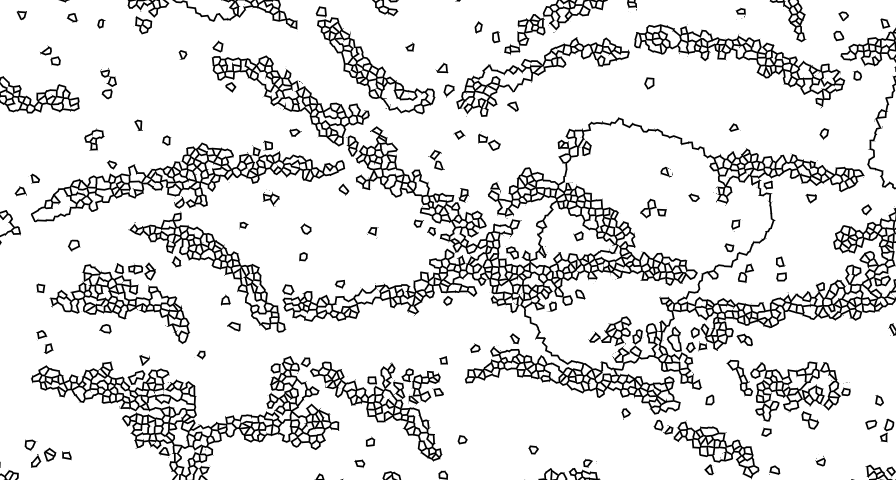
Reproduce this texture procedurally as a Shadertoy shader.

```glsl
// Thin black outlines of tiny jagged cells, clustered in drifting diagonal bands on white.

const vec3 PAPER = vec3(1.0);
const vec3 INK = vec3(0.0);
const float CELL = 0.0135;            // cell size, in canvas heights
const float HALF_LINE = 0.0018;       // half of the outline width
const vec2 PITCH = vec2(0.34, 0.24);  // spacing of the bands

vec2 hash2(vec2 p) {
    vec3 q = fract(p.xyx * vec3(0.1031, 0.1030, 0.0973));
    q += dot(q, q.yzx + 33.33);
    return fract((q.xx + q.yz) * q.zy);
}

float noise(vec2 p) {
    vec2 i = floor(p), f = fract(p);
    f = f * f * (3.0 - 2.0 * f);
    float low = mix(hash2(i).x, hash2(i + vec2(1, 0)).x, f.x);
    float high = mix(hash2(i + vec2(0, 1)).x, hash2(i + vec2(1, 1)).x, f.x);
    return mix(low, high, f.y);
}

vec2 rotate(vec2 p, float angle) {
    float c = cos(angle), s = sin(angle);
    return vec2(c * p.x + s * p.y, c * p.y - s * p.x);
}

// One bent, tapering band: x is the depth inside it, y the signed offset from its spine
vec2 band(vec2 p, vec2 id) {
    vec2 place = hash2(id + 17.0), form = hash2(id + 71.0), size = hash2(id + 133.0);
    vec2 centre = (id + 0.5 + 0.7 * (place - 0.5)) * PITCH;
    vec2 q = rotate(p - centre, mix(-0.8, 0.4, form.x));
    float halfLength = mix(0.12, 0.28, size.x);
    float along = q.x / halfLength;
    float arch = mix(-0.04, 0.06, form.y) * (0.5 - along * along);
    float wiggle = 0.04 * (noise(vec2(q.x * 14.0, size.y * 90.0)) - 0.5);
    float offset = q.y - arch - wiggle;
    float taper = 1.0 - smoothstep(0.65, 1.0, abs(along));
    float swell = noise(vec2(q.x * 22.0, place.x * 90.0));
    float width = mix(0.010, 0.032, swell) * taper - 0.012 * (1.0 - taper);
    return vec2(width - abs(offset), offset);
}

vec2 deepestBand(vec2 p) {
    vec2 home = floor(p / PITCH), best = vec2(-1.0, 0.0);
    for (int j = -1; j <= 1; j++)
    for (int i = -1; i <= 1; i++) {
        vec2 b = band(p, home + vec2(i, j));
        if (b.x > best.x) best = b;
    }
    return best;
}

vec2 cellPoint(vec2 id) {
    return id + 0.5 + 0.86 * (hash2(id) - 0.5);
}

// Neighbouring cells with equal labels merge; zero is the open ground
float cellLabel(vec2 id) {
    vec2 p = cellPoint(id) * CELL;
    vec2 pick = hash2(id + 311.0), b = deepestBand(p);
    float tone = 1.0 + floor(pick.y * 4.0);
    if (b.x > 0.012 * (pick.x - 0.5)) {
        if (noise(p * 32.0) > 0.78) return 9.0;
        return pick.x < 0.08 ? 0.0 : tone + 4.0 * step(0.0, b.y);
    }
    float clump = smoothstep(0.74, 0.86, noise(p * 10.0 + 40.0));
    if (pick.x < 0.018 + 0.5 * clump) return tone;
    // Large empty regions leave a few long single threads
    float region = noise(rotate(p, -0.4) * vec2(2.0, 3.6) + 7.0);
    return region > 0.74 ? 10.0 : 0.0;
}

// Ink coverage of the borders between cells with different labels
float outlines(vec2 p, float pixel) {
    vec2 q = p / CELL, home = floor(q), nearest = home;
    float closest = 1e3;
    for (int j = -1; j <= 1; j++)
    for (int i = -1; i <= 1; i++) {
        vec2 id = home + vec2(i, j), r = cellPoint(id) - q;
        if (dot(r, r) < closest) {
            closest = dot(r, r);
            nearest = id;
        }
    }
    vec2 a = cellPoint(nearest) - q;
    float label = cellLabel(nearest), cover = 0.0;
    for (int j = -2; j <= 2; j++)
    for (int i = -2; i <= 2; i++) {
        if (i == 0 && j == 0) continue;
        vec2 id = nearest + vec2(i, j), b = cellPoint(id) - q;
        float edge = dot(0.5 * (a + b), normalize(b - a)) * CELL;
        float ink = clamp(0.5 + (HALF_LINE - edge) / pixel, 0.0, 1.0);
        if (ink > cover && cellLabel(id) != label) cover = ink;
    }
    return cover;
}

void mainImage(out vec4 fragColor, in vec2 fragCoord) {
    float pixel = 1.0 / iResolution.y;
    float cover = outlines(fragCoord * pixel, pixel);
    fragColor = vec4(mix(PAPER, INK, cover), 1.0);
}
```
